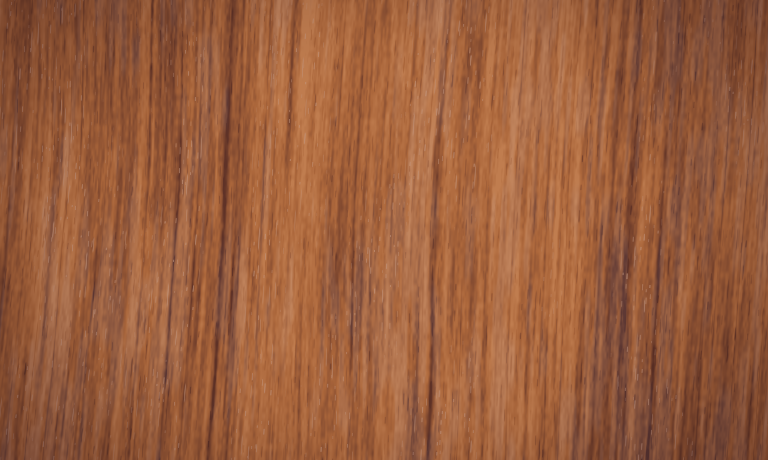
Give the GLSL for this texture, as a WebGL 1 fragment shader.

```glsl
precision highp float;
uniform vec2 u_resolution;

const vec3 DARK_GRAIN = vec3(0.39, 0.21, 0.155);
const vec3 RED_BROWN = vec3(0.54, 0.312, 0.195);
const vec3 HONEY = vec3(0.655, 0.392, 0.225);
const vec3 PALE_HONEY = vec3(0.73, 0.475, 0.30);
const vec3 CHALK = vec3(0.74, 0.57, 0.48);
const vec3 DUST_TINT = vec3(0.005, 0.030, 0.055);

float hash(vec2 p) {
  vec3 q = fract(vec3(p.xyx) * 0.1031);
  q += dot(q, q.yzx + 33.33);
  return fract((q.x + q.y) * q.z);
}

float noise(vec2 p) {
  vec2 i = floor(p), f = fract(p);
  f = f * f * (3.0 - 2.0 * f);
  return mix(mix(hash(i), hash(i + vec2(1.0, 0.0)), f.x),
             mix(hash(i + vec2(0.0, 1.0)), hash(i + 1.0), f.x), f.y);
}

// Noise stretched along the grain, centred on zero.
float streak(vec2 p, vec2 freq, float seed) {
  return noise(p * freq + seed * vec2(17.3, 9.1)) - 0.5;
}

// Scattered long lines, one per column, fading in and out along their length.
float grainLines(vec2 p, float columns, float width, float seed, float pixel) {
  float column = floor(p.x * columns);
  float ink = 0.0;
  for (int k = -1; k <= 1; k++) {
    float id = column + float(k);
    float wobble = noise(vec2(id * 7.1 + seed, p.y * 5.0)) - 0.5;
    float centre = (id + 0.2 + 0.6 * hash(vec2(id, seed)) + 0.1 * wobble) / columns;
    float radius = max(width * (0.5 + hash(vec2(id, seed + 3.0))), 0.6 * pixel);
    float d = (p.x - centre) / radius;
    float fade = smoothstep(0.15, 0.65, noise(vec2(id * 3.7 + seed, p.y * 2.2)));
    float breakup = 0.5 + 0.5 * noise(vec2(id * 5.3, p.y * 45.0));
    float strength = hash(vec2(id, seed + 8.0));
    ink = max(ink, exp(-d * d) * fade * breakup * strength);
  }
  return ink;
}

// Short slender dashes, scattered one to a cell.
float dashes(vec2 p, vec2 cells, float share, float seed, float pixel) {
  vec2 g = p * cells;
  g.y += hash(vec2(floor(g.x), seed)) * 9.0;
  vec2 id = floor(g) + seed;
  vec2 offset = fract(g) - vec2(0.3 + 0.4 * hash(id + 2.0), 0.5);
  vec2 d = abs(offset) / cells;
  float halfLength = (0.12 + 0.33 * hash(id + 5.0)) / cells.y;
  float radius = max(0.0013, 0.4 * pixel);
  float body = 1.0 - smoothstep(0.4 * radius, 1.6 * radius, d.x);
  float ends = 1.0 - smoothstep(0.6 * halfLength, halfLength, d.y);
  return body * ends * step(1.0 - share, hash(id + 11.0)) * (0.4 + 0.6 * hash(id + 19.0));
}

vec3 woodColor(float tone) {
  vec3 c = mix(DARK_GRAIN, RED_BROWN, clamp(tone / 0.42, -0.2, 1.0));
  c = mix(c, HONEY, clamp((tone - 0.42) / 0.34, 0.0, 1.0));
  return mix(c, PALE_HONEY, clamp((tone - 0.76) / 0.40, 0.0, 1.0));
}

void main() {
  vec2 uv = gl_FragCoord.xy / u_resolution;
  vec2 p = gl_FragCoord.xy / u_resolution.y;
  float pixel = 1.0 / u_resolution.y;

  // Leaning, gently bending grain
  vec2 g = p;
  g.x += 2.0 - 0.045 * p.y - 0.05 * p.y * abs(uv.x - 0.5);
  g.x += 0.03 * streak(p, vec2(2.2, 1.6), 1.0) + 0.004 * streak(p, vec2(9.0, 4.0), 2.0);

  // Broad bands and streaks
  float tone = 0.73;
  tone += 0.36 * streak(g, vec2(7.0, 1.0), 3.0);
  tone += 0.36 * streak(g, vec2(24.0, 0.9), 4.0);
  tone += 0.40 * streak(g, vec2(62.0, 1.6), 5.0);
  tone += 0.20 * streak(p, vec2(3.5, 2.5), 8.0);

  // Fine fibres
  tone += 0.42 * streak(g, vec2(125.0, 4.0), 6.0);
  tone += 0.36 * streak(g, vec2(210.0, 17.0), 7.0);
  tone += 0.26 * streak(g, vec2(250.0, 75.0), 9.0);

  // Dark growth lines and pores
  tone -= 0.62 * grainLines(g, 19.0, 0.0040, 1.0, pixel);
  tone -= 0.48 * grainLines(g, 47.0, 0.0024, 2.0, pixel);
  tone -= 0.28 * dashes(g, vec2(105.0, 16.0), 0.35, 3.0, pixel);
  vec3 color = woodColor(tone);

  // Greyish dust along the fibres
  float dust = streak(g, vec2(95.0, 9.0), 11.0) + streak(g, vec2(15.0, 2.5), 12.0);
  color += DUST_TINT * smoothstep(-0.05, 0.35, dust);

  // Chalky flecks gathered in patches
  float patches = smoothstep(0.3, 0.75, noise(g * vec2(11.0, 2.5) + 40.0));
  float flecks = dashes(g, vec2(75.0, 15.0), 0.24, 7.0, pixel);
  flecks = max(flecks, dashes(g, vec2(120.0, 46.0), 0.16, 9.0, pixel));
  color = mix(color, CHALK, 0.6 * flecks * patches);

  // Darker corners
  vec2 fromCentre = (uv - 0.5) * vec2(1.0, 0.85);
  float edge = smoothstep(0.05, 0.46, dot(fromCentre, fromCentre));
  color *= 1.03 - vec3(0.30, 0.34, 0.28) * edge;

  gl_FragColor = vec4(color, 1.0);
}
```
